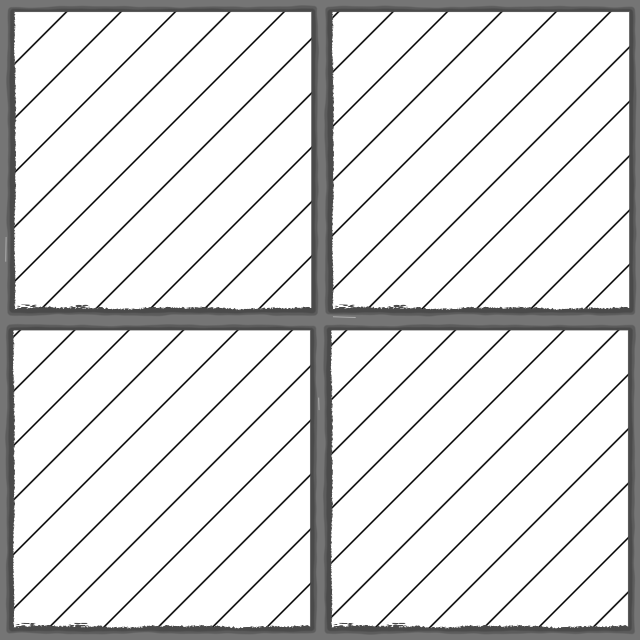
A Shadertoy shader for this pattern:

```glsl
// Two by two white panels crossed by thin diagonal rules, on a grey ground.
// Each panel is a box with a brushed, two-tone dark rim; layered sines bend the
// rim and cellular noise frays its left and lower edges. The gutters wrap.

const float HALF_PANEL = 0.2313;

vec2 hash2(vec2 p) {
    return fract(sin(vec2(dot(p, vec2(127.1, 311.7)), dot(p, vec2(269.5, 183.3)))) * 43758.5);
}

// Distance to the nearest scattered point
float cellular(vec2 p) {
    vec2 base = floor(p);
    float nearest = 2.0;
    for (int y = -1; y <= 1; y++)
        for (int x = -1; x <= 1; x++) {
            vec2 cell = base + vec2(x, y);
            nearest = min(nearest, length(cell + hash2(cell) - p));
        }
    return nearest;
}

// Layered sines, -1 to 1
float wander(float t) {
    return (sin(t) + 0.6 * sin(2.3 * t + 1.0) + 0.4 * sin(5.1 * t + 2.0)) / 2.0;
}

float cover(float d, float soft) {
    return 1.0 - smoothstep(-soft, soft, d);
}

// Rounded box; margin widens the left, right, bottom and top sides
float rimDistance(vec2 q, vec4 margin) {
    vec2 e = max(-q - margin.xz, q - margin.yw) - HALF_PANEL + 0.005;
    return length(max(e, 0.0)) + min(max(e.x, e.y), 0.0) - 0.005;
}

float segmentDistance(vec2 p, vec2 a, vec2 b) {
    vec2 ab = b - a;
    return length(p - a - ab * clamp(dot(p - a, ab) / dot(ab, ab), 0.0, 1.0));
}

void mainImage(out vec4 fragColor, in vec2 fragCoord) {
    vec2 uv = fragCoord / iResolution.xy;
    float px = 0.75 / min(iResolution.x, iResolution.y);

    // Panel coordinates, each panel slightly shifted
    vec2 cell = min(floor(uv * 2.0), 1.0);
    vec2 shift = vec2(0.0033 * (1.0 - cell.x) + 0.0018 * cell.y, 0.0025 * (1.0 - cell.y));
    vec2 q = uv - 0.25 - 0.5 * cell - shift;
    float seed = 2.1 * cell.x + 3.7 * cell.y;

    // Brushed rim: mid grey outside, dark inside
    vec4 brush = vec4(wander(q.y * 38.0 + seed), wander(q.y * 33.0 + seed + 4.0),
                      wander(q.x * 42.0 + seed), wander(q.x * 36.0 + seed + 2.0));
    vec4 smear = vec4(wander(q.y * 24.0 + seed + 7.0), wander(q.y * 29.0 + seed),
                      wander(q.x * 27.0 + seed + 5.0), wander(q.x * 22.0 + seed));
    vec4 darkWidth = vec4(0.0082, 0.0064, 0.0074, 0.0046) + 0.001 * brush;
    vec3 color = vec3(0.46);
    color = mix(color, vec3(0.36), cover(rimDistance(q, darkWidth + 0.0036 + 0.0015 * smear), px + 0.0004));
    color = mix(color, vec3(0.29), cover(rimDistance(q, darkWidth), px + 0.0004));

    // Pale scratches in the gutters
    float scratch = segmentDistance(uv, vec2(0.009, 0.592), vec2(0.0095, 0.629));
    scratch = min(scratch, segmentDistance(uv, vec2(0.4985, 0.36), vec2(0.498, 0.378)));
    scratch = min(scratch, segmentDistance(uv, vec2(0.521, 0.505), vec2(0.555, 0.504)));
    color = mix(color, vec3(0.8), 0.8 * cover(scratch - 0.0006, px));

    // White sheet, frayed at the left and bottom
    float grain = cellular(q * 260.0) - 0.45;
    float leftFray = 0.0014 * wander(q.y * 19.0 + 1.0) + 0.0022 * grain;
    float bottomFray = 0.0021 * wander(q.x * 31.0 + 0.6) + 0.0035 * grain;
    float sheet = max(max(q.x, q.y), max(leftFray - q.x, bottomFray - q.y)) - HALF_PANEL;
    float paper = cover(sheet, px);

    // Dry-brush flecks in two spots along the bottom
    vec2 corner = q + HALF_PANEL;
    float spot = min(abs(corner.x - 0.018), abs(corner.x - 0.101)) - 0.014;
    float fleck = cellular(corner * vec2(85.0, 420.0)) - 0.42;
    float fleckZone = cover(spot, 0.003) * cover(abs(corner.y - 0.002) - 0.0035, 0.001);
    paper *= 1.0 - fleckZone * cover(fleck, 0.12);

    // Diagonal rules run in line across the panels
    float across = (uv.x - uv.y + 0.8776) / 0.08498;
    float rule = abs(fract(across + 0.5) - 0.5) * 0.0601;
    vec3 ruled = mix(vec3(1.0), vec3(0.02), cover(rule - 0.00125, px));
    fragColor = vec4(mix(color, ruled, paper), 1.0);
}
```
